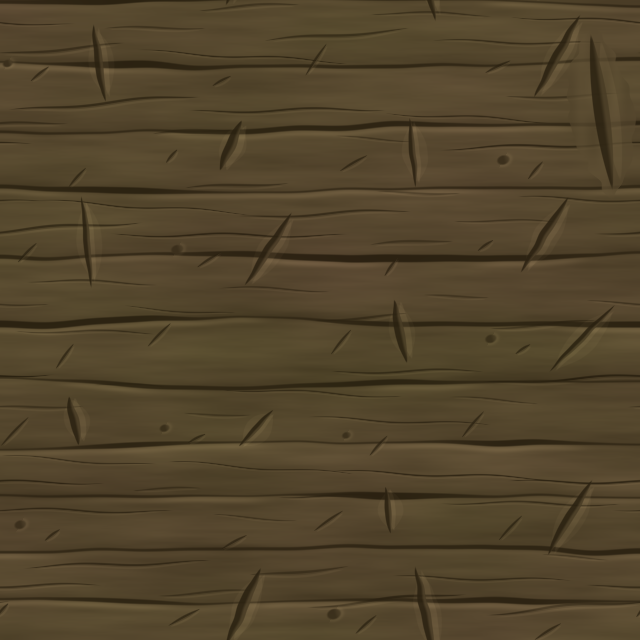
Reproduce this texture procedurally as a three.js fragment shader.

```glsl
#define PLANKS 10.0
#define SEAM_WIDTH 0.0042
#define SOFT 0.0013
#define STREAKS 58
#define GOUGES 15
#define NICKS 28
#define KNOTS 8
#define GRAIN 0.34
#define CREVICE -0.14
#define DARK_WOOD vec3(0.20, 0.16, 0.09)
#define LIGHT_WOOD vec3(0.45, 0.38, 0.26)

varying vec2 vUv;

float hash(vec2 p) {
  p = fract(p * vec2(0.1031, 0.1137));
  p += dot(p, p.yx + 33.33);
  return fract((p.x + p.y) * p.x * 17.31);
}

float noise(vec2 p) {
  vec2 i = floor(p), f = fract(p);
  f = f * f * (3.0 - 2.0 * f);
  return mix(mix(hash(i), hash(i + vec2(1.0, 0.0)), f.x),
             mix(hash(i + vec2(0.0, 1.0)), hash(i + 1.0), f.x), f.y);
}

float fbm(vec2 p) {
  return 0.55 * noise(p) + 0.3 * noise(p * 2.1 + 7.7) + 0.15 * noise(p * 4.3 + 19.1);
}

// Evenly spread points, and offsets that wrap at the tile edges
vec2 scatter(float i, float seed) {
  return fract(i * vec2(0.75488, 0.56984) + seed * vec2(0.37, 0.71));
}

vec2 local(vec2 p, vec2 centre, float angle) {
  vec2 d = fract(p - centre + 0.5) - 0.5;
  float c = cos(angle), s = sin(angle);
  return vec2(c * d.x + s * d.y, c * d.y - s * d.x);
}

float spindle(vec2 q, float halfLen, float halfWidth) {
  float taper = 1.0 - q.x * q.x / (halfLen * halfLen);
  float edge = abs(q.y) - halfWidth * taper;
  return (1.0 - smoothstep(-SOFT, SOFT, edge)) * smoothstep(0.0, 0.2, taper);
}

// Tapered cut: shadowed upper wall, browner lower wall, lit lower rim
void carve(inout float tone, vec2 q, float halfLen, float w, float depth, float rim) {
  float core = spindle(q, halfLen, w);
  float lip = spindle(q + vec2(0.0, w * 1.2), halfLen * 0.9, w * 1.1);
  float wall = mix(0.36, CREVICE, smoothstep(-0.6 * w, 0.1 * w, q.y));
  tone += rim * lip * (1.0 - core);
  tone = mix(tone, wall, core * depth);
}

float seamHeight(float k, float x) {
  float even = k + 0.65 * max(0.0, 1.0 - k / 3.2);
  float bend = 0.018 * (noise(vec2(x * 3.0, k * 7.0 + 2.0)) - 0.5);
  return even / PLANKS + bend + 0.005 * (noise(vec2(x * 13.0, k * 5.0)) - 0.5);
}

void main() {
  vec2 p = vUv;

  // Brushed grain
  float tone = 0.55 + GRAIN * (fbm(p * vec2(3.0, 24.0)) - 0.5);
  tone += 0.22 * (fbm(p * vec2(8.0, 85.0) + 31.0) - 0.5);
  tone += 0.16 * (fbm(p * vec2(6.0, 9.0) + 11.0) - 0.5);

  // Fine cracks along the grain
  for (int i = 0; i < STREAKS; i++) {
    float id = float(i), r = hash(vec2(id, 3.0)), s = hash(vec2(id, 8.0));
    vec2 q = local(p, scatter(id, 1.0), 0.16 * (r - 0.42));
    q.y += 0.0025 * sin(q.x * 32.0 + id);
    carve(tone, q, mix(0.05, 0.19, s), mix(0.0013, 0.0031, r), 0.45 + 0.4 * s, 0.14);
  }

  // Plank seams with soft shadow above and a broken light edge below
  for (int i = 0; i <= 10; i++) {
    float k = float(i);
    float d = p.y - seamHeight(k, p.x);
    float swell = noise(vec2(p.x * 5.0, k * 11.0 + 4.0));
    float w = SEAM_WIDTH * (0.25 + 1.15 * swell * swell);
    float glow = smoothstep(0.35, 0.8, noise(vec2(p.x * 6.0, k * 9.0 + 1.0)));
    tone -= 0.16 * exp(-abs(d - 0.003) * 95.0);
    tone += (0.1 + 0.24 * glow) * exp(-pow((d + w + 0.005) / 0.005, 2.0));
    float gap = 1.0 - smoothstep(w - SOFT, w + 1.5 * SOFT, abs(d));
    tone = mix(tone, CREVICE, gap * (0.6 + 0.4 * swell));
  }

  // Broad worn notch
  vec2 notch = local(p, vec2(0.94, 0.825), 1.71);
  float chips = 0.012 * (noise(p * vec2(20.0, 60.0)) - 0.5);
  float worn = spindle(notch + vec2(0.0, chips), 0.14, 0.05);
  tone = mix(tone, 0.58 + 0.3 * (noise(p * vec2(55.0, 14.0)) - 0.5), 0.7 * worn);
  carve(tone, notch, 0.125, 0.012, 0.85, 0.12);

  // Large gouges: rising diagonals and near-vertical splits
  for (int i = 0; i < GOUGES; i++) {
    float id = float(i), r = hash(vec2(id, 21.0)), s = hash(vec2(id, 27.0));
    float angle = mod(id, 2.0) < 0.5 ? mix(0.78, 1.2, r) : mix(1.64, 1.82, r);
    vec2 q = local(p, scatter(id, 2.3), angle);
    q.y += 0.003 * (noise(vec2(q.x * 45.0, id)) - 0.5);
    float len = mix(0.035, 0.085, s);
    tone += 0.1 * spindle(q + vec2(0.0, 0.004), len * 0.85, 0.02);
    carve(tone, q, len, mix(0.0045, 0.0085, r), 0.88, 0.16);
  }

  // Small slanted nicks
  for (int i = 0; i < NICKS; i++) {
    float id = float(i), r = hash(vec2(id, 41.0));
    vec2 q = local(p, scatter(id, 4.7), mix(0.45, 1.0, r));
    carve(tone, q, mix(0.014, 0.034, hash(vec2(id, 47.0))), 0.0028, 0.75, 0.15);
  }

  // Knots
  for (int i = 0; i < KNOTS; i++) {
    float id = float(i);
    vec2 q = local(p, scatter(id, 6.1), 0.3);
    float r = length(q * vec2(0.85, 1.15)), size = mix(0.005, 0.009, hash(vec2(id, 61.0)));
    tone += 0.16 * exp(-pow((r - size * 1.3) / 0.003, 2.0)) * step(q.y, q.x);
    tone = mix(tone, 0.12 + 0.2 * smoothstep(0.0, size, q.x), 1.0 - smoothstep(size - 0.002, size + 0.002, r));
  }

  // Olive and umber drift
  vec3 wood = mix(DARK_WOOD, LIGHT_WOOD, clamp(tone, -0.25, 1.15));
  vec3 tint = mix(vec3(0.97, 1.02, 0.92), vec3(1.03, 0.98, 1.05), fbm(p * vec2(2.5, 7.0) + 5.0));
  gl_FragColor = vec4(wood * tint, 1.0);
}
```
